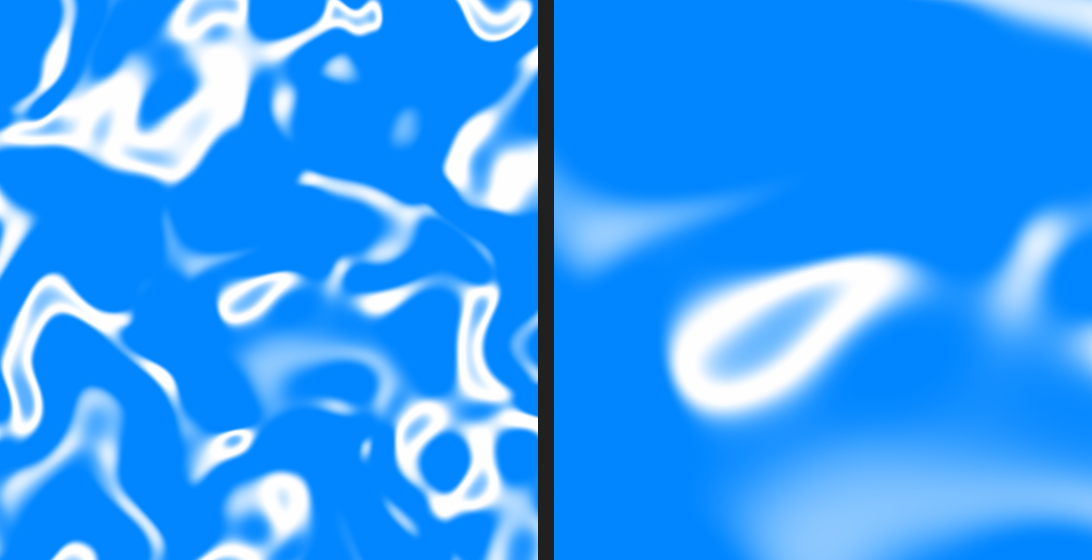
Left, the full canvas; right, a detail of the centre.
Give the GLSL for this texture, as a Shadertoy shader.

```glsl
// White liquid ribbons and curls folded over a vivid blue ground.

const vec3 BLUE = vec3(0.005, 0.525, 1.0);
const vec3 WHITE = vec3(0.995, 0.995, 1.0);
const float CELLS = 5.0;      // noise cells per canvas height
const float FOLD = 1.75;      // strength of the domain warp, in cells

// Integer hash of a lattice point, giving two values in -1..1
vec2 hash2(ivec2 cell) {
    uvec2 h = uvec2(cell) * uvec2(1664525u, 22695477u) + 101390u;
    h.x += h.y * 1664525u;
    h.y += h.x * 1664525u;
    h ^= h >> 16u;
    h.x += h.y * 1664525u;
    h.y += h.x * 1664525u;
    h ^= h >> 16u;
    return vec2(h & 65535u) / 32767.5 - 1.0;
}

// Slope of one lattice corner, evaluated at an offset from it
float corner(ivec2 cell, vec2 offset) {
    return dot(normalize(hash2(cell) + 1e-4), offset);
}

// Smooth gradient noise, about -0.7..0.7
float gradientNoise(vec2 p) {
    ivec2 cell = ivec2(floor(p));
    vec2 f = fract(p);
    vec2 fade = f * f * f * (f * (f * 6.0 - 15.0) + 10.0);
    float low = mix(corner(cell, f),
                    corner(cell + ivec2(1, 0), f - vec2(1, 0)), fade.x);
    float high = mix(corner(cell + ivec2(0, 1), f - vec2(0, 1)),
                     corner(cell + ivec2(1, 1), f - vec2(1, 1)), fade.x);
    return mix(low, high, fade.y);
}

// Push the plane around until it folds over itself
vec2 foldDomain(vec2 p, float strength) {
    vec2 push = vec2(gradientNoise(p + vec2(17.3, 4.6)),
                     gradientNoise(p + vec2(41.8, 29.1)));
    return p + strength * push;
}

// Soft-edged paint whose thickest parts thin out again, leaving double lines
float paintCover(float height) {
    float body = pow(smoothstep(0.0, 0.23, height), 1.5);
    float hollow = smoothstep(0.30, 0.46, height);
    return body * (1.0 - 0.65 * hollow);
}

void mainImage(out vec4 fragColor, in vec2 fragCoord) {
    vec2 p = CELLS * fragCoord / iResolution.y;
    float height = gradientNoise(foldDomain(p, FOLD) + vec2(8.4, 63.7));
    fragColor = vec4(mix(BLUE, WHITE, paintCover(height)), 1.0);
}
```
